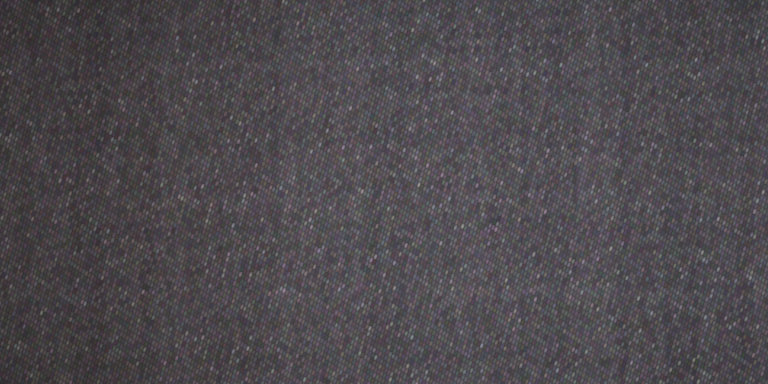
This texture is drawn by a Shadertoy shader. Its source:

```glsl
// Dark grey denim: short slanted yarn floats in a stepped twill grid.
// Each float gets a random tone and tint, a few are pale flecks; faint
// uneven threads and a soft light falling off to the left lie on top.

#define WARPS 112.0      // yarn columns per canvas height
#define FLOATS 72.0      // yarn floats per canvas height
#define TWILL_STEP 0.36  // drop of the twill from column to column
#define SLANT 0.42       // lean of a single float
#define RELIEF 0.26      // shading between yarn and gap
#define TONE 0.36        // brightness variation of the floats
#define TINT 0.09        // colour variation of the floats
#define FLECK 0.15       // strength of the pale flecks
#define SLUB 0.05        // strength of the uneven threads
#define WARM_GREY vec3(0.322, 0.298, 0.311)
#define COOL_GREY vec3(0.317, 0.303, 0.324)

vec3 hash3(vec2 cell)
{
    vec3 h = fract(cell.xyx * vec3(0.1031, 0.1030, 0.0973));
    h += dot(h, h.yxz + 33.33);
    return fract((h.xxy + h.yzz) * h.zyx);
}

// Slow irregular variation along one axis, about -1 to 1
float slub(float t)
{
    return (sin(t * 17.0) + sin(t * 41.0 + 1.3) + sin(t * 97.0 + 4.1)) / 3.0;
}

// Broad light: dim on the left, brightest right of the middle
float lighting(vec2 uv)
{
    float light = mix(0.77, 1.06, smoothstep(-0.05, 0.52, uv.x));
    light -= 0.12 * smoothstep(0.65, 1.05, uv.x);
    float offCentre = 2.0 * uv.y - 0.9;
    return light - 0.09 * offCentre * offCentre;
}

vec3 denim(vec2 p, float aspect)
{
    // Twill grid of slanted cells
    vec2 q = p * vec2(WARPS, FLOATS);
    q.x -= SLANT * q.y;
    float column = floor(q.x);
    q.y += TWILL_STEP * column;
    vec2 cell = floor(q);
    vec2 f = q - cell - 0.5;
    vec3 rnd = hash3(cell + 300.0);
    vec3 dye = hash3(cell + vec2(571.0, 813.0));

    // Rounded float with its own tone
    float yarn = smoothstep(0.66, 0.1, length(f * vec2(1.0, 0.92)));
    float shade = 1.0 + RELIEF * (yarn - 0.5);
    shade += TONE * (rnd.x - 0.5) * (0.4 + 0.6 * yarn);

    // Uneven vertical and horizontal threads
    float warp = slub(p.x + 0.01 * sin(p.y * 5.0));
    float weft = slub(p.y * 1.3 + 2.0 + 0.01 * sin(p.x * 4.0));
    float thread = hash3(vec2(floor(p.x * WARPS), 7.0)).x - 0.5;
    shade += SLUB * (warp + 0.6 * weft + thread);

    // Ground colour, dyed floats and pale flecks
    vec2 uv = vec2(p.x / aspect, p.y);
    vec3 color = mix(WARM_GREY, COOL_GREY, smoothstep(0.1, 0.6, uv.x));
    color *= shade;
    color += TINT * (dye - 0.5) * yarn;
    color += FLECK * smoothstep(0.87, 1.0, rnd.y) * yarn;
    return color * lighting(uv);
}

void mainImage(out vec4 fragColor, in vec2 fragCoord)
{
    float aspect = iResolution.x / iResolution.y;
    vec3 color = vec3(0.0);

    // Average 2 x 2 samples to smooth the yarn edges
    for (int i = 0; i < 4; i++)
    {
        vec2 offset = vec2(float(i % 2), float(i / 2)) * 0.5 - 0.25;
        color += denim((fragCoord + offset) / iResolution.y, aspect);
    }
    fragColor = vec4(color / 4.0, 1.0);
}
```
